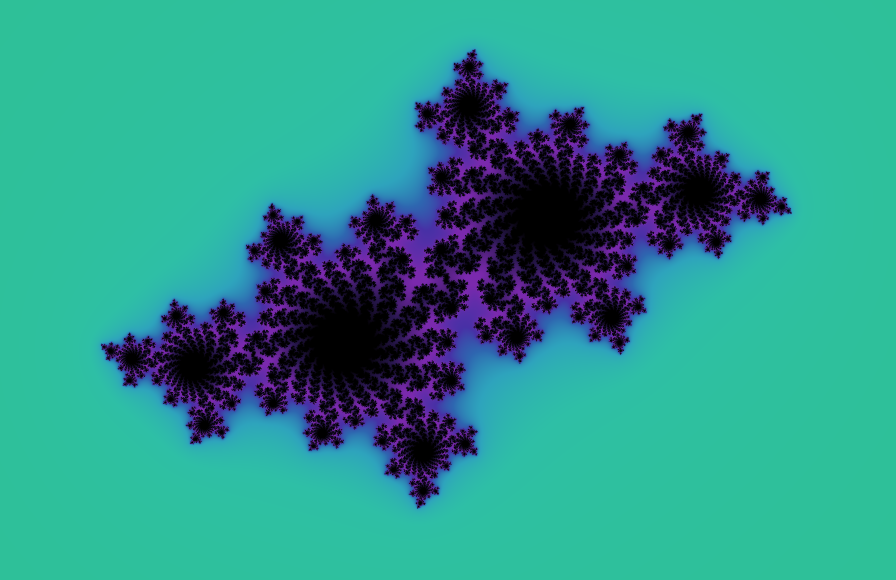
Write a Shadertoy shader that draws this background.

```glsl
// Exploded Julia set with spoked black discs, glowing violet and blue on teal.
#define SEED vec2(-0.54, -0.498)
#define VIEW_HEIGHT 2.4
#define VIEW_CENTER vec2(0.007, -0.046)
#define MAX_ITERATIONS 140
#define ESCAPE_SQUARED 65536.0
#define SAMPLES 3

const vec3 GREEN  = vec3(0.18, 0.755, 0.59);
const vec3 TEAL   = vec3(0.18, 0.75, 0.65);
const vec3 CYAN   = vec3(0.18, 0.64, 0.74);
const vec3 BLUE   = vec3(0.18, 0.40, 0.69);
const vec3 INDIGO = vec3(0.28, 0.19, 0.65);
const vec3 VIOLET = vec3(0.48, 0.16, 0.68);
const vec3 DUSK   = vec3(0.16, 0.09, 0.31);
const vec3 BLACK  = vec3(0.0);

// Continuous escape level; bounded orbits reach MAX_ITERATIONS.
float escapeLevel(vec2 z) {
    for (int i = 0; i < MAX_ITERATIONS; i++) {
        float r2 = dot(z, z);
        if (r2 > ESCAPE_SQUARED) return float(i) - log2(0.5 * log(r2));
        z = vec2(z.x * z.x - z.y * z.y, 2.0 * z.x * z.y) + SEED;
    }
    return float(MAX_ITERATIONS);
}

float ramp(float a, float b, float x) {
    return clamp((x - a) / (b - a), 0.0, 1.0);
}

// Colour runs from the open field into the deepest levels.
vec3 palette(float level) {
    vec3 color = mix(GREEN, TEAL, ramp(0.0, 3.0, level));
    color = mix(color, CYAN,   ramp(3.0, 6.0, level));
    color = mix(color, BLUE,   ramp(6.0, 9.5, level));
    color = mix(color, INDIGO, ramp(9.5, 15.0, level));
    color = mix(color, VIOLET, ramp(15.0, 30.0, level));
    color = mix(color, DUSK,   ramp(36.0, 70.0, level));
    return mix(color, BLACK,   ramp(70.0, 120.0, level));
}

void mainImage(out vec4 fragColor, in vec2 fragCoord) {
    vec3 sum = vec3(0.0);
    // Grid of subsamples smooths the fine filaments
    for (int y = 0; y < SAMPLES; y++) {
        for (int x = 0; x < SAMPLES; x++) {
            vec2 jitter = (vec2(x, y) + 0.5) / float(SAMPLES) - 0.5;
            vec2 p = (fragCoord + jitter - 0.5 * iResolution.xy) / iResolution.y;
            sum += palette(escapeLevel(p * VIEW_HEIGHT + VIEW_CENTER));
        }
    }
    fragColor = vec4(sum / float(SAMPLES * SAMPLES), 1.0);
}
```
